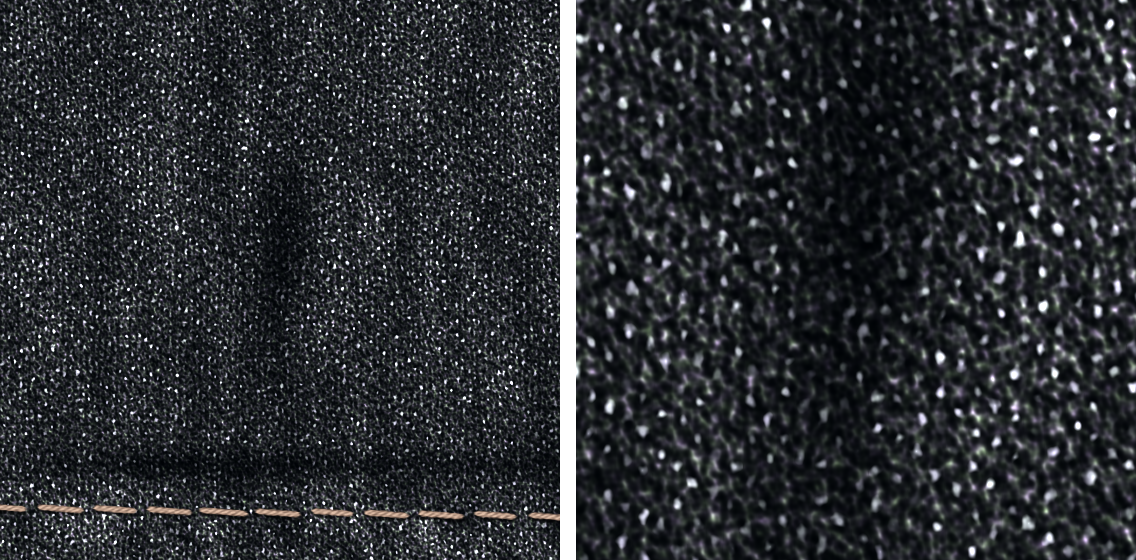
Left: the whole. Right: its middle third, enlarged.
Write a WebGL 1 fragment shader that draws this texture.

```glsl
precision highp float;

uniform vec2 u_resolution;

// Weave: warp columns and weft periods across the canvas
const float COLUMNS = 90.0;
const float PERIODS = 39.0;
const float TWILL_SHIFT = 0.38;
const float YARN_SLANT = 0.35;
const vec2 FLECK_RADIUS = vec2(0.38, 0.21);
const float FLECK_MIN = 0.04;
const float FLECK_MAX = 1.1;

// Cloth tone and contrast
const float CLOTH_TONE = 0.122;
const float YARN_CONTRAST = 0.6;
const float RIDGE_CONTRAST = 0.22;
const float GRAIN_CONTRAST = 2.0;
const float STREAK_CONTRAST = 0.5;
const float PUCKER_CONTRAST = 1.2;
const float CHROMA = 0.10;
const vec3 CLOTH_TINT = vec3(-0.012, 0.000, 0.013);
const vec3 FLECK_COOL = vec3(0.96, 1.0, 1.0);
const vec3 FLECK_VIOLET = vec3(0.98, 0.95, 1.08);

// Seam
const float SEAM_LEFT = 0.094;
const float SEAM_RIGHT = 0.077;
const float STITCH_PITCH = 0.097;
const float STITCH_PHASE = 0.617;
const float STITCH_LENGTH = 0.080;
const float STITCH_RADIUS = 0.0053;
const float STITCH_SLOPE = 0.06;
const float STITCH_SOFTNESS = 0.0014;
const vec3 THREAD_DARK = vec3(0.38, 0.28, 0.23);
const vec3 THREAD_LIGHT = vec3(0.88, 0.75, 0.66);

const float PI = 3.14159265;

float hash(vec2 p) {
  vec3 q = fract(p.xyx * 0.1031);
  q += dot(q, q.yzx + 33.33);
  return fract((q.x + q.y) * q.z);
}

vec2 gradientAt(vec2 cell) {
  float angle = 2.0 * PI * hash(cell);
  return vec2(cos(angle), sin(angle));
}

float gradientNoise(vec2 p) {
  vec2 i = floor(p);
  vec2 f = p - i;
  vec2 w = f * f * f * (f * (f * 6.0 - 15.0) + 10.0);
  vec2 e = vec2(1.0, 0.0);
  float low = mix(dot(gradientAt(i), f), dot(gradientAt(i + e), f - e), w.x);
  float high = mix(dot(gradientAt(i + e.yx), f - e.yx),
                   dot(gradientAt(i + e.xx), f - e.xx), w.x);
  return mix(low, high, w.y);
}

float bell(float x, float width) {
  return exp(-x * x / (width * width));
}

// Light left over in the creases and the hollow above the seam
float foldLight(vec2 uv) {
  float wander = 0.02 * gradientNoise(uv * vec2(2.0, 6.0));
  float center = mix(0.455, 0.535, uv.y) + wander;
  float span = smoothstep(0.12, 0.4, uv.y) * (1.0 - smoothstep(0.6, 0.82, uv.y));
  float crease = 0.58 * span * bell(uv.x - center, 0.045);
  float side = 0.4 * bell(uv.x - 0.97, 0.04) * bell(uv.y - 0.2, 0.15);
  float depth = 0.45 + 0.5 * gradientNoise(vec2(uv.x * 6.0, 3.5));
  float hollow = depth * bell(uv.y - 0.168 - wander, 0.028);
  return (1.0 - crease) * (1.0 - side) * (1.0 - hollow);
}

vec3 denim(vec2 uv, float seamY) {
  // Uneven twill lattice
  vec2 bend = vec2(gradientNoise(uv * 5.0), gradientNoise(uv * 6.0 + 17.0))
            + 0.35 * vec2(gradientNoise(uv * 31.0), gradientNoise(uv * 27.0 + 5.0));
  vec2 weave = uv * vec2(COLUMNS, PERIODS) + bend * vec2(1.0, 0.7);
  float ridge = -cos(2.0 * PI * (weave.y + (weave.x - 0.5) * TWILL_SHIFT));
  float column = floor(weave.x);
  weave.y += column * TWILL_SHIFT;
  vec2 cell = vec2(column, floor(weave.y));
  vec2 local = fract(weave) - 0.5;

  // Slanted warp floats; local.y is zero at a fleck
  float between = local.y - sign(local.y) * 0.5;
  float across = cos(PI * (local.x + YARN_SLANT * between));
  float yarn = across * smoothstep(0.05, 0.42, abs(local.y));

  // Fibre grain leaning with the twill, soft streaks and seam puckers
  vec2 leaning = vec2(uv.x + 0.45 * uv.y, uv.y - 0.45 * uv.x);
  float grain = gradientNoise(leaning * vec2(190.0, 125.0))
              + 0.55 * gradientNoise(uv.yx * 241.0 + 7.3)
              + 0.45 * gradientNoise(leaning * vec2(85.0, 60.0) + 29.0);
  float streak = gradientNoise(uv * vec2(24.0, 4.0) + 3.1)
               + 0.8 * gradientNoise(uv * vec2(9.0, 6.0) + 41.0);
  float nearSeam = 1.0 - smoothstep(0.0, 0.06, uv.y - seamY);
  float pucker = nearSeam * (0.1 + PUCKER_CONTRAST
               * gradientNoise(vec2(uv.x * 17.0 + uv.y * 5.0, uv.y * 9.0)));
  float relief = STREAK_CONTRAST * streak + pucker;
  float light = foldLight(uv);
  float tone = CLOTH_TONE * light * exp(YARN_CONTRAST * (yarn - 0.42)
             - RIDGE_CONTRAST * ridge + GRAIN_CONTRAST * grain + relief);
  float hue = CHROMA * 2.0 * gradientNoise(uv * 150.0 + 63.0);
  vec3 cloth = tone * (1.0 + hue * vec3(0.3, -1.0, 1.2)) + CLOTH_TINT;

  // Pale weft flecks of uneven size and brightness
  vec2 jitter = vec2(hash(cell + 11.0), hash(cell + 57.0)) - 0.5;
  float size = mix(0.75, 1.1, hash(cell + 37.0));
  vec2 offset = (local - jitter * vec2(0.25, 0.3)) / (FLECK_RADIUS * size);
  float fleck = 1.0 - smoothstep(0.05, 1.0, length(offset) - 0.5 * grain);
  float strength = mix(FLECK_MIN, FLECK_MAX, hash(cell + 91.0));
  strength *= light * exp(0.6 * relief);
  vec3 fleckTint = mix(FLECK_COOL, FLECK_VIOLET, hash(cell + 23.0));
  return cloth + fleck * strength * fleckTint;
}

void main() {
  float pixel = 1.0 / min(u_resolution.x, u_resolution.y);
  vec2 uv = gl_FragCoord.xy * pixel;
  float seamY = mix(SEAM_LEFT, SEAM_RIGHT, uv.x);
  vec3 color = denim(uv, seamY);

  // Running stitches: capsules with a shadow and a twisted strand pattern
  float along = uv.x / STITCH_PITCH - STITCH_PHASE;
  float id = floor(along);
  float x = (along - id - 0.5) * STITCH_PITCH;
  float y = uv.y - seamY + x * STITCH_SLOPE
          - 0.003 * (hash(vec2(id, 5.0)) - 0.5);
  float halfLength = 0.5 * STITCH_LENGTH * mix(0.88, 1.08, hash(vec2(id, 9.0)));
  float beyond = max(abs(x) - halfLength + 2.0 * STITCH_RADIUS, 0.0);
  float fibre = gradientNoise(uv * vec2(120.0, 300.0));
  float radius = STITCH_RADIUS * (1.0 + 0.25 * fibre);
  float edge = length(vec2(beyond * 0.5, y)) - radius;
  float shade = length(vec2(beyond * 0.5, y + 0.003)) - radius;
  color *= mix(0.4, 1.0, smoothstep(-0.001, 0.005, shade));

  float strand = 0.5 + 0.5 * sin((x - y * 1.6) * 2.0 * PI / 0.013);
  float roundness = 1.0 - 0.6 * pow(min(abs(y) / STITCH_RADIUS, 1.0), 2.0);
  float sheen = roundness * (0.6 + 0.4 * strand) + 0.45 * fibre;
  vec3 thread = mix(THREAD_DARK, THREAD_LIGHT, clamp(sheen, 0.0, 1.0));
  float soft = max(pixel, STITCH_SOFTNESS);
  color = mix(color, thread, 1.0 - smoothstep(-soft, soft, edge));

  gl_FragColor = vec4(clamp(color, 0.0, 1.0), 1.0);
}
```
